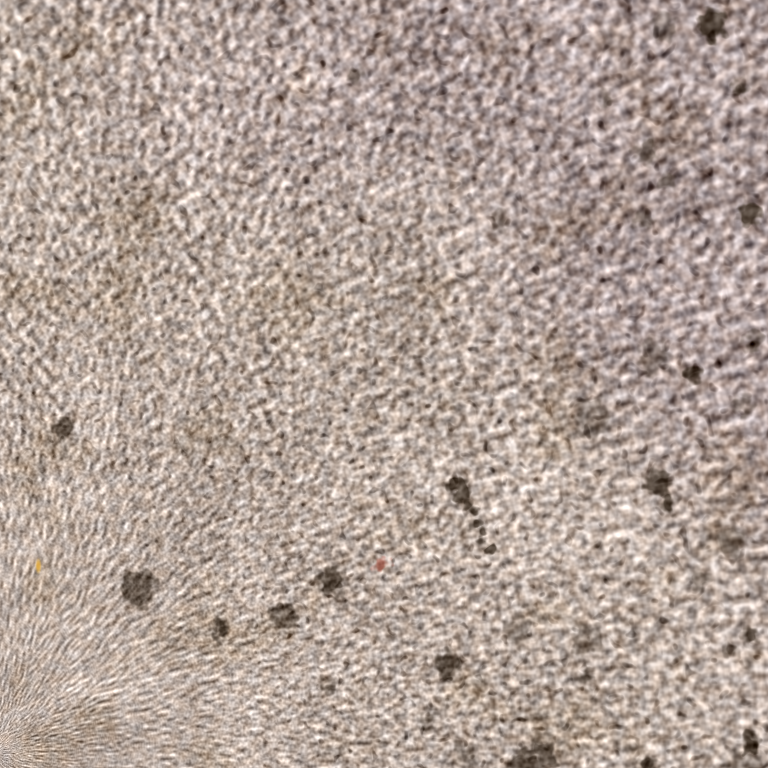
Write a WebGL 1 fragment shader that draws this texture.

```glsl
precision highp float;
// Weathered stone slab: fine grain fanning out from the lower left corner, with dark stains.

uniform vec2 u_resolution;

float hash(vec2 p) {
  return fract(sin(dot(p, vec2(127.1, 311.7))) * 43758.5453);
}

vec2 gradientAt(vec2 cell) {
  float angle = 6.2832 * hash(cell);
  return vec2(cos(angle), sin(angle));
}

float noise(vec2 p) {
  vec2 i = floor(p), f = fract(p);
  vec2 u = f * f * f * (f * (f * 6.0 - 15.0) + 10.0);
  vec2 e = vec2(1.0, 0.0);
  float low = mix(dot(gradientAt(i), f), dot(gradientAt(i + e), f - e), u.x);
  float high = mix(dot(gradientAt(i + e.yx), f - e.yx), dot(gradientAt(i + 1.0), f - 1.0), u.x);
  return mix(low, high, u.y);
}

// Square root map: grain gets finer toward the corner; taps smear it radially.
float grain(vec2 p) {
  vec2 fan = p - vec2(-0.015, 0.02);
  float r = length(fan);
  float angle = 0.5 * atan(fan.y, fan.x);
  vec2 along = vec2(cos(angle), sin(angle));
  vec2 w = 172.0 * sqrt(r) * along;
  float reach = mix(0.75, 0.3, smoothstep(0.1, 0.6, r));
  float sum = 0.0;
  for (int i = -1; i <= 1; i++) sum += noise(w + along * reach * float(i));
  float coarse = sum / 3.0 * mix(1.35, 1.0, smoothstep(0.1, 0.6, r));
  float fine = noise(w * 1.7 + 37.0) * smoothstep(0.08, 0.4, r);
  float pits = smoothstep(0.22, 0.5, noise(w * 0.8 + 71.0)) * smoothstep(0.15, 0.5, r);
  return coarse + 0.38 * fine - 0.35 * pits;
}

float blot(float d, float radius, float blur) {
  return 1.0 - smoothstep(radius - blur, radius + blur, d);
}

// Scattered round stains, denser toward the lower right.
float stains(vec2 p, float rough) {
  float cover = 0.0;
  for (int i = 0; i < 40; i++) {
    float k = float(i);
    vec2 centre = vec2(pow(hash(vec2(k, 1.3)), 0.55), pow(hash(vec2(k, 5.7)), 1.4));
    float radius = mix(0.007, 0.025, pow(hash(vec2(k, 9.1)), 1.4));
    float strength = mix(0.3, 0.95, hash(vec2(k, 14.2)));
    float d = length((p - centre) * vec2(1.1, 0.95)) + rough * 0.012;
    cover = max(cover, strength * blot(d, radius, 0.006));
  }
  return cover;
}

// A broken chain of drips running down to the right.
float drips(vec2 p, float rough) {
  float cover = 0.0;
  for (int i = 0; i < 8; i++) {
    float k = float(i);
    vec2 centre = vec2(0.595, 0.37) + k * vec2(0.0065, -0.0125);
    centre.x += 0.006 * (hash(vec2(k, 21.0)) - 0.5);
    float radius = mix(0.013, 0.006, smoothstep(0.0, 3.0, k));
    cover = max(cover, 0.85 * blot(length(p - centre) + rough * 0.01, radius, 0.004));
  }
  return cover;
}

void main() {
  vec2 p = gl_FragCoord.xy / u_resolution;
  float g = grain(p);
  float rough = noise(p * 75.0) + 0.5 * noise(p * 150.0 + 11.0);

  // Stone body, with a mauve upper right and tan patches
  vec3 color = vec3(0.737, 0.677, 0.637) + 0.57 * g;
  float mauve = smoothstep(0.9, 1.7, p.x + p.y + 0.4 * noise(p * 3.0));
  color += mauve * vec3(-0.06, -0.065, -0.035);
  float patches = smoothstep(0.1, 0.5, noise(p * 9.0 + 4.0) + 0.4 * noise(p * 23.0));
  color -= patches * vec3(0.04, 0.05, 0.07);
  color += vec3(0.035, 0.0, -0.035) * noise(p * 65.0 + 7.0);
  color += 0.07 * noise(p * 5.0 + 19.0) + 0.07 * noise(p * 14.0 + 31.0);
  color += 0.09 * noise(p * 34.0 + 53.0);

  // Stains keep some of the grain
  float dark = max(stains(p, rough), drips(p, rough));
  color = mix(color, vec3(0.26, 0.21, 0.165) + 0.3 * g, dark);

  // Two tiny coloured flecks
  float red = blot(length((p - vec2(0.495, 0.265)) * vec2(0.7, 1.0)) + rough * 0.01, 0.006, 0.004);
  float amber = blot(length((p - vec2(0.05, 0.263)) * vec2(1.0, 0.4)), 0.003, 0.002);
  color = mix(color, vec3(0.62, 0.33, 0.27) + 0.3 * g, 0.75 * red);
  color = mix(color, vec3(0.88, 0.65, 0.2), 0.8 * amber);

  gl_FragColor = vec4(clamp(color, 0.0, 1.0), 1.0);
}
```
